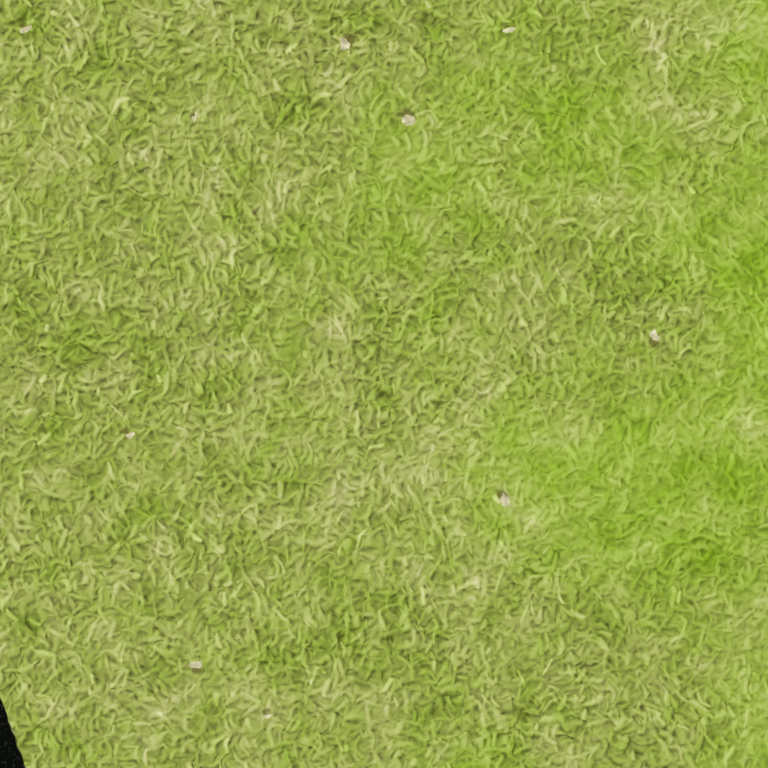
Give the GLSL for this texture, as a three.js fragment shader.

```glsl
// Sunlit lawn: short tangled grass blades, lush and dry patches, a few dead leaves and a dark corner.
varying vec2 vUv;

vec2 hash2(vec2 p) {
  vec3 q = fract(p.xyx * vec3(0.1031, 0.103, 0.0973));
  q += dot(q, q.yzx + 33.33);
  return fract((q.xx + q.yz) * q.zy);
}

float gradientNoise(vec2 p) {
  vec2 i = floor(p), f = fract(p);
  vec2 u = f * f * f * (f * (f * 6.0 - 15.0) + 10.0);
  vec2 e = vec2(1.0, 0.0);
  float a = dot(hash2(i) * 2.0 - 1.0, f);
  float b = dot(hash2(i + e.xy) * 2.0 - 1.0, f - e.xy);
  float c = dot(hash2(i + e.yx) * 2.0 - 1.0, f - e.yx);
  float d = dot(hash2(i + e.xx) * 2.0 - 1.0, f - e.xx);
  return mix(mix(a, b, u.x), mix(c, d, u.x), u.y);
}

float fbm(vec2 p) {
  float sum = 0.0, amp = 1.0;
  for (int i = 0; i < 4; i++) {
    sum += amp * gradientNoise(p);
    p = p * 2.03 + 17.7;
    amp *= 0.55;
  }
  return sum;
}

vec2 rotate(vec2 p, float a) {
  float c = cos(a), s = sin(a);
  return vec2(c * p.x + s * p.y, c * p.y - s * p.x);
}

// Coverage of a soft tapered blade lying along x
float bladeMask(vec2 q, float halfLength, float halfWidth, float blur) {
  float t = q.x / halfLength;
  float taper = max(1.0 - t * t, 0.0);
  float ends = smoothstep(0.0, 0.6, taper);
  return ends * (1.0 - smoothstep(-blur, blur, abs(q.y) - halfWidth * sqrt(taper)));
}

// Lays one layer of blades over the turf: x is brightness, y is dryness
vec2 addBlades(vec2 turf, vec2 uv, float layer, float flow) {
  vec2 p = uv * (74.0 - 5.0 * layer) + layer * 37.3 + 5.0;
  vec2 cell = floor(p);
  for (int y = -1; y <= 1; y++) {
    for (int x = -1; x <= 1; x++) {
      vec2 id = cell + vec2(float(x), float(y));
      vec2 r = hash2(id + 11.0);
      vec2 s = hash2(id + 173.0);
      vec2 q = rotate(p - id - hash2(id + 71.0), flow + (r.x - 0.5) * 2.6);
      q.y += (s.x - 0.5) * 0.5 * q.x * q.x;
      float halfLength = mix(0.3, 0.97, r.y);
      float halfWidth = mix(0.07, 0.19, s.y);
      float shadow = bladeMask(q + vec2(0.05, 0.24), halfLength, halfWidth, 0.2);
      float blade = bladeMask(q, halfLength, halfWidth, 0.14);
      float tone = 0.26 + 0.05 * layer + 0.5 * fract(r.x * 7.0 + s.y * 5.0);
      tone += 0.3 * q.y + 0.25 * step(0.94, s.x);
      turf.x -= 0.18 * shadow;
      turf = mix(turf, vec2(tone, fract(s.x * 9.0 + r.y)), blade * mix(0.5, 0.95, r.x));
    }
  }
  return turf;
}

vec3 grassColor(float tone) {
  vec3 shade = vec3(0.41, 0.455, 0.175);
  vec3 green = vec3(0.61, 0.69, 0.285);
  vec3 sunlit = vec3(0.81, 0.86, 0.54);
  vec3 c = mix(shade, green, clamp(tone * 2.0, -0.35, 1.0));
  return mix(c, sunlit, clamp(tone * 2.0 - 1.0, 0.0, 1.15));
}

// Sparse crumpled leaf scraps, each with a small brown shadow
vec3 addLeaves(vec3 color, vec2 uv) {
  vec2 p = uv * 10.0;
  vec2 id = floor(p);
  vec2 r = hash2(id + 301.0);
  vec2 q = rotate(p - id - 0.3 - 0.4 * hash2(id + 47.0), r.y * 6.28);
  float size = mix(0.05, 0.11, r.y) * step(r.x, 0.09);
  float ragged = 0.11 * gradientNoise(p * 9.0) + 0.05 * gradientNoise(p * 21.0);
  float leaf = length(q * vec2(1.0, 1.7)) + ragged - size;
  float shadow = length((q - vec2(-0.04, 0.06)) * vec2(1.0, 1.5)) - ragged - size;
  float present = step(0.01, size);
  color = mix(color, vec3(0.36, 0.33, 0.18), 0.6 * present * (1.0 - smoothstep(-0.05, 0.03, shadow)));
  vec3 paper = vec3(0.82, 0.79, 0.66) + 0.25 * gradientNoise(p * 14.0);
  return mix(color, paper, 0.9 * present * (1.0 - smoothstep(-0.025, 0.025, leaf)));
}

void main() {
  vec2 uv = vUv;
  float patches = fbm(uv * 4.0 + 3.0);
  float clumps = fbm(uv * 17.0 + 41.0);
  float tufts = gradientNoise(uv * 48.0 + 7.0);
  float lush = smoothstep(-0.35, 0.65, fbm(uv * 3.0 + 23.0) + 1.1 * (uv.x - 0.58));
  float flow = 0.8 + 2.2 * gradientNoise(uv * 8.0 + 9.0);

  // Tangled turf, warped a little so that no two blades look alike
  vec2 warp = vec2(gradientNoise(uv * 55.0), gradientNoise(uv * 55.0 + 31.0));
  vec2 turf = vec2(0.36 + 0.3 * gradientNoise(uv * 100.0), 0.5);
  for (int i = 0; i < 5; i++) turf = addBlades(turf, uv + 0.006 * warp, float(i), flow);
  float clarity = 0.85 + 0.3 * fbm(uv * 9.0 + 61.0) - 0.3 * lush;
  float tone = mix(0.55, turf.x, clamp(clarity, 0.4, 1.05));
  tone += 0.02 + 0.13 * patches + 0.22 * clumps + 0.16 * tufts + 0.1 * gradientNoise(uv * 150.0);

  // Lush green against straw
  vec3 color = grassColor(tone);
  float dry = 0.6 * (turf.y - 0.5) + 0.7 * (0.4 - lush) + 0.6 * clumps + 0.3 * patches;
  color += dry * vec3(0.05, -0.025, 0.12);
  color = addLeaves(color, uv);

  // Dark ground past the lawn edge
  float edge = uv.x + 0.36 * uv.y - 0.033 + 0.004 * gradientNoise(uv * 90.0);
  vec3 ground = vec3(0.04, 0.05, 0.03) + 0.2 * max(gradientNoise(uv * 200.0), 0.0);
  color = mix(ground, color, smoothstep(-0.002, 0.002, edge));
  gl_FragColor = vec4(clamp(color, 0.0, 1.0), 1.0);
}
```
